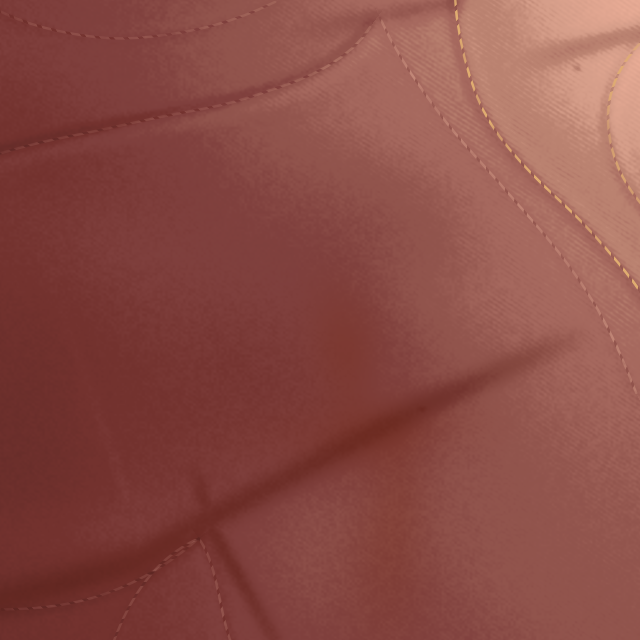
Write a three.js fragment shader that draws this texture.

```glsl
// Quilted satin in dusky rose, lit from the upper right corner.
// A tone field (light, folds, grooves, weave) is mapped through a colour ramp,
// then dashed stitches are laid along cubic curves.

#define STITCH_PERIOD 0.0225
#define STITCH_FILL 0.66
#define THREAD_WIDTH 0.0021
#define GROOVE_DEPTH 0.15
#define WEAVE_LINES 150.0
#define WEAVE_DEPTH 0.05
#define GRAIN_DEPTH 0.085
#define CLOUD_DEPTH 0.17
#define GOLD_THREAD vec3(0.88, 0.68, 0.44)
#define RUST_TINT vec3(0.48, 0.205, 0.16)
#define FOLD_TINT vec3(0.40, 0.155, 0.125)

varying vec2 vUv;

float hash(vec2 p) {
  p = fract(p * vec2(0.1031, 0.1137));
  p += dot(p, p.yx + 33.33);
  return fract((p.x + p.y) * p.x * 7.31);
}

float noise(vec2 p) {
  vec2 i = floor(p), f = fract(p);
  f = f * f * (3.0 - 2.0 * f);
  return mix(mix(hash(i), hash(i + vec2(1, 0)), f.x),
             mix(hash(i + vec2(0, 1)), hash(i + vec2(1, 1)), f.x), f.y);
}

// Smooth noise with a little finer detail, centred on zero
float cloud(vec2 p) {
  return 0.72 * noise(p) + 0.28 * noise(mat2(1.6, 1.2, -1.2, 1.6) * p + 7.3) - 0.5;
}

// Cloth colour from shadow (0) to highlight (1)
vec3 clothRamp(float t) {
  vec3 c = mix(vec3(0.45, 0.195, 0.18), vec3(0.50, 0.25, 0.24), smoothstep(0.0, 0.2, t));
  c = mix(c, vec3(0.57, 0.33, 0.30), smoothstep(0.2, 0.4, t));
  c = mix(c, vec3(0.65, 0.41, 0.37), smoothstep(0.4, 0.6, t));
  c = mix(c, vec3(0.73, 0.51, 0.44), smoothstep(0.6, 0.8, t));
  c = mix(c, vec3(0.84, 0.62, 0.54), smoothstep(0.8, 1.0, t));
  return c * (1.0 + 0.7 * clamp(t, -0.25, 0.0) + 0.35 * clamp(t - 1.0, 0.0, 0.4));
}

vec2 cubic(vec2 a, vec2 b, vec2 c, vec2 d, float t) {
  return mix(mix(mix(a, b, t), mix(b, c, t), t), mix(mix(b, c, t), mix(c, d, t), t), t);
}

float blob(vec2 p, vec2 center, vec2 radius) {
  vec2 q = (p - center) / radius;
  return exp(-dot(q, q));
}

// Soft fold line that fades toward its end
float crease(vec2 p, vec2 a, vec2 b, float width, float fade) {
  vec2 ab = b - a;
  float h = clamp(dot(p - a, ab) / dot(ab, ab), 0.0, 1.0);
  float d = length(p - a - ab * h) / width;
  return exp(-d * d) * (1.0 - fade * h * h);
}

// Adds a groove with a lit lip to tone; returns the thread coverage
float seam(vec2 p, vec2 a, vec2 b, vec2 c, vec2 d, float lip, inout float tone) {
  float best = 9.0, side = 1.0, along = 0.0, run = 0.0;
  vec2 from = a;
  for (int i = 1; i <= 20; i++) {
    vec2 to = cubic(a, b, c, d, float(i) / 20.0);
    vec2 e = to - from, q = p - from;
    float len = length(e), h = clamp(dot(q, e) / (len * len), 0.0, 1.0);
    float dist = length(q - e * h);
    if (dist < best) {
      best = dist;
      side = sign(e.x * q.y - e.y * q.x);
      along = run + h * len;
    }
    run += len;
    from = to;
  }
  float s = best * side, dark = (s + lip * 0.005) / 0.010, lit = (s - lip * 0.016) / 0.013;
  tone += GROOVE_DEPTH * (0.45 * exp(-lit * lit) - exp(-dark * dark)) * abs(lip);
  // Each stitch leans across the seam and ends in a small dark needle hole
  float phase = abs(fract((along + 0.8 * s) / STITCH_PERIOD) - 0.5) * 2.0;
  float gap = smoothstep(STITCH_FILL - 0.1, STITCH_FILL + 0.1, phase);
  float thread = 1.0 - smoothstep(THREAD_WIDTH * 0.4, THREAD_WIDTH * 1.4, best);
  tone -= 0.12 * gap * thread;
  return (1.0 - gap) * thread * (0.45 + 0.55 * noise(vec2(along * 30.0, a.x * 50.0)));
}

void main() {
  vec2 p = vUv;
  vec2 w = p + 0.010 * vec2(cloud(p * 5.0), cloud(p * 5.0 + 19.0));

  // Broad light, darker hollows and cloudy sheen
  float corner = blob(p, vec2(1.05, 1.02), vec2(0.43));
  float tone = 0.0 + 0.39 * pow(p.x, 1.3) + 0.22 * p.x * p.y + 0.52 * corner;
  tone += 0.16 * smoothstep(0.70, 0.95, p.y) * (1.0 - 0.5 * p.x);
  tone += CLOUD_DEPTH * cloud(mat2(0.9, 0.4, -0.4, 0.9) * p * vec2(3.0, 5.0));
  tone += 0.09 * blob(p, vec2(0.53, 0.79), vec2(0.16, 0.10));
  tone += 0.08 * blob(p, vec2(0.72, 0.54), vec2(0.16, 0.09));
  tone += 0.10 * blob(p, vec2(0.14, 0.17), vec2(0.16, 0.06));
  tone += 0.08 * blob(p, vec2(0.48, 0.14), vec2(0.10, 0.12));
  tone -= 0.10 * blob(p, vec2(0.40, 0.42), vec2(0.15, 0.12));
  tone -= 0.09 * blob(p, vec2(0.03, 0.36), vec2(0.14, 0.18));

  // Folds and faint rubbed streaks
  float fold = 0.8 * crease(w, vec2(0.33, 0.19), vec2(0.66, 0.362), 0.022, 0.0);
  fold = max(fold, 0.8 * crease(w, vec2(0.66, 0.362), vec2(0.93, 0.485), 0.020, 1.0));
  fold = max(fold, 0.8 * crease(w, vec2(0.33, 0.19), vec2(0.22, 0.125), 0.024, 0.0));
  fold = max(fold, 0.8 * crease(w, vec2(0.22, 0.125), vec2(0.0, 0.062), 0.027, 0.1));
  fold = max(fold, 0.7 * crease(w, vec2(0.335, 0.17), vec2(0.305, 0.28), 0.013, 1.0));
  fold = max(fold, 0.8 * crease(w, vec2(0.335, 0.17), vec2(0.43, 0.0), 0.013, 0.4));
  tone -= 0.14 * fold;
  tone -= 0.24 * crease(w, vec2(0.72, 1.0), vec2(0.48, 0.955), 0.018, 0.9);
  tone -= 0.38 * crease(w, vec2(1.0, 0.955), vec2(0.82, 0.90), 0.018, 0.9);
  tone += 0.05 * crease(w, vec2(0.20, 0.23), vec2(0.06, 0.62), 0.010, 1.0);

  // Stitched seams
  float pale = 0.0, gold = 0.0;
  pale += 0.5 * seam(w, vec2(0, 0.98), vec2(0.10, 0.93), vec2(0.27, 0.92), vec2(0.43, 1.0), 0.4, tone);
  pale += 0.55 * seam(w, vec2(0, 0.759), vec2(0.22, 0.82), vec2(0.50, 0.84), vec2(0.58, 0.96), -1.1, tone);
  pale += 0.6 * seam(w, vec2(0.596, 0.974), vec2(0.677, 0.779), vec2(0.911, 0.622), vec2(0.997, 0.39), 0.5, tone);
  gold += 1.2 * seam(w, vec2(0.714, 1.01), vec2(0.723, 0.753), vec2(0.872, 0.727), vec2(1.01, 0.53), 1.1, tone);
  gold += 0.9 * seam(w, vec2(1.0, 0.938), vec2(0.924, 0.857), vec2(0.931, 0.759), vec2(1.01, 0.67), 0.9, tone);
  pale += 0.6 * seam(w, vec2(0, 0.047), vec2(0.117, 0.047), vec2(0.234, 0.089), vec2(0.313, 0.16), 0.5, tone);
  pale += 0.7 * seam(w, vec2(0.313, 0.16), vec2(0.345, 0.115), vec2(0.341, 0.05), vec2(0.365, -0.01), -0.5, tone);
  pale += 0.7 * seam(w, vec2(0.313, 0.16), vec2(0.254, 0.134), vec2(0.202, 0.076), vec2(0.175, -0.01), 0.4, tone);

  // Fine twill and grain, clearer in the light
  float twill = sin(6.2832 * WEAVE_LINES * dot(w, vec2(0.55, 0.83)));
  tone += WEAVE_DEPTH * twill * (0.15 + 0.7 * smoothstep(0.25, 0.75, tone)) * noise(p * 40.0);
  tone += GRAIN_DEPTH * (noise(p * 250.0) * 0.65 + noise(p * 110.0) * 0.35 - 0.5);
  tone -= 0.14 * blob(p, vec2(0.66, 0.361), vec2(0.008, 0.005));
  tone -= 0.22 * blob(p, vec2(0.902, 0.893), vec2(0.006, 0.005));

  // Colour, rusty stains, fold shadow and thread
  vec3 color = clothRamp(tone);
  vec2 stain = p + 0.08 * vec2(cloud(p * 4.0 + 3.0), cloud(p * 4.0 + 31.0));
  float rust = 0.8 * blob(stain, vec2(0.52, 0.47), vec2(0.05, 0.10)) + 0.7 * blob(stain, vec2(0.61, 0.17), vec2(0.07, 0.18));
  rust += 0.7 * blob(stain, vec2(0.56, 0.33), vec2(0.16, 0.05));
  color = mix(color, RUST_TINT + 0.5 * (color - clothRamp(0.2)), min(0.7 * rust, 0.7));
  color = mix(color, FOLD_TINT + 0.5 * (color - clothRamp(0.05)), 0.8 * fold);
  color = mix(color, clothRamp(tone + 0.40), min(pale, 1.0));
  color = mix(color, GOLD_THREAD, min(gold, 1.0));
  gl_FragColor = vec4(color, 1.0);
}
```
